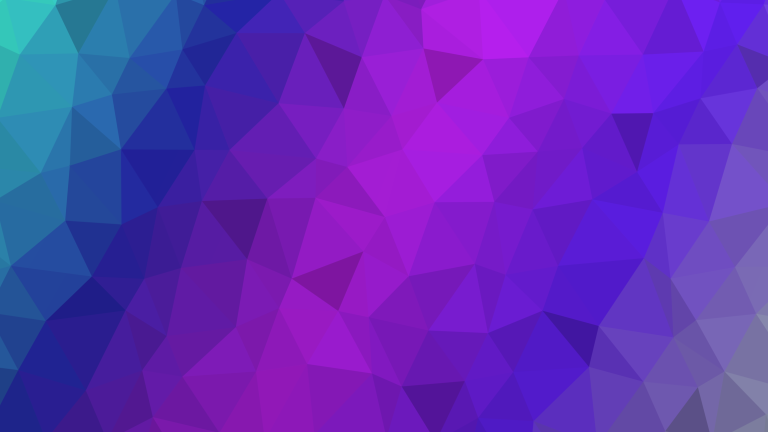
This background is drawn by a WebGL 1 fragment shader. Its source:

```glsl
precision highp float;
// Low-poly triangle mesh over a slanted teal, indigo, magenta, violet and grey gradient.

uniform vec2 u_resolution;

const float CELLS = 14.0; // mesh cells across the canvas width

float hash(vec2 p) {
  return fract(sin(dot(p, vec2(127.1, 311.7))) * 43758.545);
}

float ramp(float a, float b, float x) {
  return clamp((x - a) / (b - a), 0.0, 1.0);
}

// Base colour; p is in canvas widths, top is the canvas height in widths
vec3 gradient(vec2 p, float top) {
  float s = p.x + 0.53 * (top - p.y);
  vec3 c = mix(vec3(0.22, 0.86, 0.77), vec3(0.19, 0.64, 0.73), ramp(0.0, 0.09, s));
  c = mix(c, vec3(0.17, 0.45, 0.70), ramp(0.09, 0.20, s));
  c = mix(c, vec3(0.14, 0.14, 0.65), ramp(0.20, 0.32, s));
  c = mix(c, vec3(0.34, 0.13, 0.72), ramp(0.32, 0.41, s));
  c = mix(c, vec3(0.49, 0.12, 0.77), ramp(0.41, 0.50, s));
  c = mix(c, vec3(0.73, 0.12, 0.91), ramp(0.50, 0.64, s));
  c = mix(c, vec3(0.53, 0.12, 0.90), ramp(0.64, 0.81, s));
  c = mix(c, vec3(0.37, 0.12, 0.92), ramp(0.81, 0.96, s));
  c = mix(c, vec3(0.47, 0.31, 0.84), ramp(0.98, 1.08, s));
  c = mix(c, vec3(0.62, 0.64, 0.77), ramp(1.08, 1.30, s));
  return c * mix(0.81, 1.0, ramp(0.0, top, p.y));
}

// Jittered vertex on a staggered grid
vec2 vertex(vec2 id) {
  vec2 jitter = vec2(hash(id), hash(id + 57.3)) - 0.5;
  return id + vec2(0.5 * mod(id.y, 2.0), 0.0) + 0.66 * jitter;
}

// Signed distance to the line a-b, positive on its left side
float leftOf(vec2 p, vec2 a, vec2 b) {
  vec2 e = normalize(b - a);
  return e.x * (p.y - a.y) - e.y * (p.x - a.x);
}

// Flat-shaded facet: colour premultiplied by its smoothed coverage
vec4 facet(vec2 p, vec2 a, vec2 b, vec2 c, float top, float soft) {
  float d = min(leftOf(p, a, b), min(leftOf(p, b, c), leftOf(p, c, a)));
  float cover = smoothstep(-soft, soft, d);
  vec2 center = (a + b + c) / 3.0;
  float tone = hash(floor(center * 64.0));
  float shade = 0.92 + 0.14 * tone;
  shade *= 1.0 - 0.24 * step(0.94, tone); // occasional deep facet
  return vec4(gradient(center / CELLS, top) * shade, 1.0) * cover;
}

void main() {
  vec2 uv = gl_FragCoord.xy / u_resolution.x;
  float top = u_resolution.y / u_resolution.x;
  float soft = 0.7 * CELLS / u_resolution.x;
  vec2 p = uv * CELLS;
  vec4 sum = vec4(gradient(uv, top), 1.0) * 0.001;

  // Split each nearby quad along its shorter diagonal
  for (int j = -1; j <= 1; j++) {
    for (int i = -1; i <= 1; i++) {
      vec2 id = floor(p) + vec2(float(i), float(j));
      vec2 a = vertex(id);
      vec2 b = vertex(id + vec2(1.0, 0.0));
      vec2 c = vertex(id + vec2(1.0, 1.0));
      vec2 d = vertex(id + vec2(0.0, 1.0));
      if (distance(a, c) < distance(b, d)) {
        sum += facet(p, a, b, c, top, soft) + facet(p, a, c, d, top, soft);
      } else {
        sum += facet(p, a, b, d, top, soft) + facet(p, b, c, d, top, soft);
      }
    }
  }
  gl_FragColor = vec4(sum.rgb / sum.a, 1.0);
}
```
